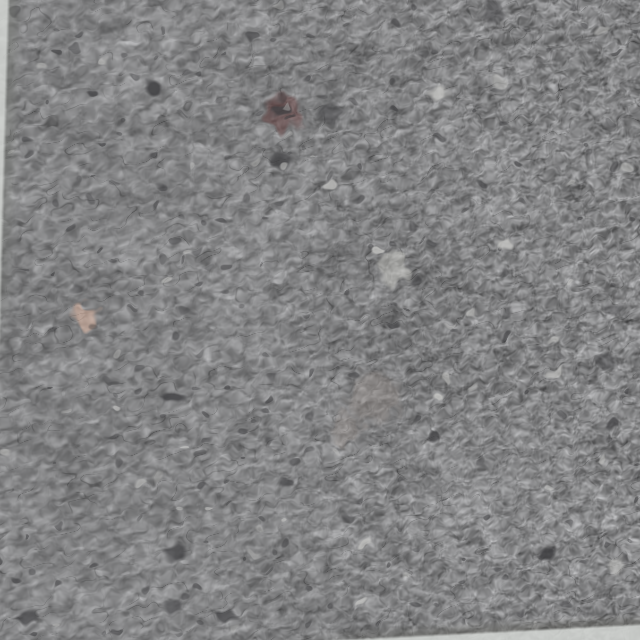
A three.js fragment shader for this texture:

```glsl
// Draws a grey granite slab with fine slanted grain, scattered chips and two pale edge strips.
varying vec2 vUv;

float hash(vec2 p) {
  vec3 q = fract(vec3(p.xyx) * 0.1031);
  q += dot(q, q.yzx + 33.33);
  return fract((q.x + q.y) * q.z);
}

vec2 hash2(vec2 p) {
  return vec2(hash(p), hash(p + 57.3));
}

float noise(vec2 p) {
  vec2 i = floor(p), f = fract(p);
  f = f * f * (3.0 - 2.0 * f);
  return mix(mix(hash(i), hash(i + vec2(1.0, 0.0)), f.x),
             mix(hash(i + vec2(0.0, 1.0)), hash(i + vec2(1.0, 1.0)), f.x), f.y);
}

vec2 rotate(vec2 p, float a) {
  return vec2(cos(a) * p.x + sin(a) * p.y, cos(a) * p.y - sin(a) * p.x);
}

// Signed noise, stretched along a direction
float grain(vec2 p, float angle, vec2 frequency) {
  return noise(rotate(p, angle) * frequency + 40.0 + frequency) - 0.5;
}

// Soft-edged pebble of radius r
float pebble(vec2 p, vec2 centre, float r) {
  return 1.0 - smoothstep(0.65, 1.1, length(p - centre) / r);
}

// Irregular chips scattered over a jittered grid
float chips(vec2 p, float cells, float density, float radius, float seed) {
  vec2 g = p * cells, base = floor(g);
  float cover = 0.0;
  for (int y = -1; y <= 1; y++) {
    for (int x = -1; x <= 1; x++) {
      vec2 id = base + vec2(float(x), float(y));
      vec2 key = id + seed;
      vec2 shape = hash2(key + 11.7);
      vec2 d = rotate(g - id - 0.15 - 0.7 * hash2(key), 0.9 * shape.x - 0.2);
      d.y *= 1.1 + 0.8 * shape.y;
      float r = radius * cells * mix(0.5, 1.0, hash(key + 23.1));
      float present = step(hash(key + 71.9), density);
      float strength = mix(0.5, 1.0, hash(key + 91.3));
      cover = max(cover, present * strength * (1.0 - smoothstep(0.55, 1.15, length(d) / r)));
    }
  }
  return cover;
}

void main() {
  vec2 uv = vUv;
  vec2 warp = vec2(noise(uv * 75.0 + 9.0), noise(uv * 75.0 + 83.0)) - 0.5;
  vec2 p = uv + 0.008 * warp;
  float crisp = smoothstep(0.1, 1.0, uv.x);

  // Layered grain, finer and sharper towards the right
  float tone = 0.515;
  tone += 0.04 * grain(uv, 0.3, vec2(4.0, 6.0));
  tone += 0.07 * grain(p, 0.25, vec2(24.0, 42.0));
  tone += 0.17 * grain(p, 0.35, vec2(75.0, 140.0));
  tone += mix(0.09, 0.17, crisp) * grain(p, 0.15, vec2(150.0, 230.0));
  tone += mix(0.03, 0.13, crisp) * grain(p, 0.7, vec2(260.0, 310.0));

  // Short dark creases and pale flecks along the grain
  float crease = 1.0 - abs(2.0 * grain(p, 0.3, vec2(38.0, 90.0)));
  float patches = smoothstep(0.45, 0.75, noise(uv * 48.0 + 17.0));
  tone -= 0.08 * smoothstep(0.86, 1.0, crease) * patches;
  tone += 0.07 * smoothstep(0.25, 0.45, grain(p, 0.2, vec2(52.0, 95.0)));
  vec3 colour = tone * vec3(0.995, 0.998, 1.008);

  // Broad coloured pebbles
  float fleck = 0.5 * (tone - 0.51);
  vec2 q = uv + 0.022 * warp;
  colour = mix(colour, vec3(0.44, 0.35, 0.35) + fleck, 0.85 * pebble(q, vec2(0.445, 0.823), 0.032));
  colour = mix(colour, vec3(0.74, 0.64, 0.59) + fleck, 0.85 * pebble(q, vec2(0.135, 0.503), 0.021));
  colour = mix(colour, vec3(0.67, 0.67, 0.66) + fleck, 0.85 * pebble(q, vec2(0.612, 0.583), 0.027));
  float tan1 = pebble(q, vec2(0.585, 0.378), 0.043);
  float tan2 = pebble(q, vec2(0.540, 0.332), 0.030);
  colour = mix(colour, vec3(0.56, 0.54, 0.53) + fleck, 0.65 * max(tan1, tan2));

  // Dark mineral chips, then pale ones
  vec2 c = uv + 0.012 * warp;
  float dark = max(0.85 * chips(c, 10.0, 0.17, 0.020, 3.0),
                   0.6 * chips(c, 30.0, 0.24, 0.0095, 131.0));
  colour = mix(colour, vec3(0.24, 0.24, 0.25), dark);
  float pale = max(0.85 * chips(c, 11.0, 0.13, 0.016, 211.0),
                   0.6 * chips(c, 26.0, 0.07, 0.010, 307.0));
  colour = mix(colour, vec3(0.79, 0.79, 0.78), pale);

  // Pale strips beside the slab, with a dull rim next to each
  float left = uv.x - 0.014 + 0.028 * (1.0 - uv.y);
  float bottom = uv.y - 0.024 + 0.052 * (1.0 - uv.x);
  float leftRim = (1.0 - smoothstep(0.0, 0.025, left)) * smoothstep(0.3, 0.8, uv.y);
  float bottomRim = (1.0 - smoothstep(0.0, 0.022, bottom)) * smoothstep(0.4, 0.7, uv.x);
  colour = mix(colour, vec3(0.46, 0.47, 0.45), 0.5 * leftRim);
  colour = mix(colour, vec3(0.37, 0.37, 0.35), 0.5 * bottomRim);
  float strip = max(1.0 - smoothstep(-0.004, 0.003, left), 1.0 - smoothstep(-0.003, 0.003, bottom));
  colour = mix(colour, vec3(0.78, 0.79, 0.78) + 0.3 * fleck, strip);

  gl_FragColor = vec4(colour, 1.0);
}
```
